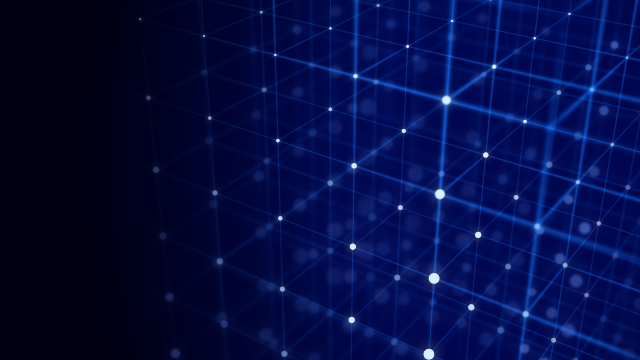
Write a Shadertoy shader that draws this background.

```glsl
// A glowing wire lattice with bright nodes, floating over deep blue.
// Integer grid points pass through a projective map; lines and nodes are
// drawn by distance, softened by their depth away from a focal range.

const vec3 NIGHT = vec3(0.0, 0.0, 0.075);
const vec3 DEEP_BLUE = vec3(0.0, 0.022, 0.305);
const vec3 LINE_BLUE = vec3(0.05, 0.34, 0.52);
const vec3 NODE_WHITE = vec3(0.87, 0.96, 1.0);
const vec3 NODE_HAZE = vec3(0.36, 0.50, 0.86);

// Homogeneous screen position of a lattice point (right, down, back).
vec3 project(vec3 g) {
    return vec3(1.222, 0.4606, 1.0)
         + g.x * vec3(0.1764, -0.1128, -0.063)
         + g.y * vec3(0.0502, -0.2214, 0.055)
         + g.z * vec3(0.2421, 0.1572, 0.085);
}

// Extra softness in front of and behind the focal range.
float defocus(float depth) {
    return 0.04 * max(1.08 - depth, 0.0) + 0.025 * max(depth - 1.2, 0.0);
}

// Soft line between two lattice points, fading at both ends.
float gridLine(vec2 p, vec3 from, vec3 to) {
    vec3 a = project(from), b = project(to);
    vec2 start = a.xy / a.z;
    vec2 span = b.xy / b.z - start;
    float t = clamp(dot(p - start, span) / dot(span, span), 0.0, 1.0);
    float d = length(p - start - span * t);
    float depth = 1.0 / mix(1.0 / a.z, 1.0 / b.z, t);
    float width = 0.0019 + defocus(depth);
    float ends = smoothstep(0.0, 0.15, t) * (1.0 - smoothstep(0.85, 1.0, t));
    float strength = 0.62 * exp(-4.6 * max(depth - 1.0, 0.0));
    strength *= smoothstep(0.8, 0.95, depth);
    return strength * ends * exp(-d * d / (width * width));
}

// Node disc: x is its coverage, y tells how near and white it is.
vec2 gridNode(vec2 p, vec3 g) {
    vec3 h = project(g);
    float depth = h.z;
    float radius = mix(0.003, 0.0062, smoothstep(-1.5, 1.0, g.y))
                 + 0.009 * exp(-1.2 * (g.x * g.x + g.z * g.z))
                 + 0.026 * max(depth - 1.2, 0.0);
    float soft = 0.0018 + 0.6 * defocus(depth);
    float d = length(p - h.xy / depth);
    float disc = 1.0 - smoothstep(radius - soft, radius + soft, d);
    float halo = 0.16 * exp(-d * d / (radius * radius * 4.0));

    float near = 1.0 - smoothstep(1.15, 1.38, depth);
    float outer = (g.x == 0.0 || g.z == 0.0) ? 0.6 : 0.2;
    float twinkle = 0.8 + 0.2 * sin(g.x * 2.3 + g.y * 4.1 + g.z * 1.7);
    float alpha = mix(outer * twinkle, 0.97, near);
    alpha *= smoothstep(0.88, 0.95, depth);
    alpha *= g.x > 0.0 ? 0.6 : 1.0;
    return vec2(alpha * max(disc, halo), near);
}

// Broad glow right of centre, with faint upright streaks of light.
vec3 background(vec2 p) {
    float d = length((p - vec2(1.38, 0.55)) * vec2(1.0, 0.7));
    float glow = 1.0 - smoothstep(0.3, 1.25, d);
    float x = p.x + 0.05 * p.y * (0.75 - p.x);
    float streak = 0.5 + 0.25 * sin(x * 37.0) + 0.25 * sin(x * 83.0 + 1.0);
    vec3 color = mix(NIGHT, DEEP_BLUE, glow);
    return color + vec3(0.0, 0.012, 0.025) * streak * glow * p.y;
}

void mainImage(out vec4 fragColor, in vec2 fragCoord) {
    vec2 p = fragCoord / iResolution.y;
    p.x *= (16.0 / 9.0) * iResolution.y / iResolution.x;
    vec3 color = background(p);
    float fade = smoothstep(0.3, 0.9, p.x);

    // Three families of parallel lines.
    float lines = 0.0;
    for (int k = 0; k < 6; k++) {
        float back = float(k);
        for (int j = -2; j < 6; j++) {
            float down = float(j);
            lines += gridLine(p, vec3(-5.0, down, back), vec3(2.5, down, back));
        }
        for (int i = -4; i < 2; i++) {
            float right = float(i);
            lines += gridLine(p, vec3(right, -3.0, back), vec3(right, 6.0, back));
        }
    }
    for (int i = -4; i < 2; i++) {
        for (int j = -2; j < 6; j++) {
            vec2 g = vec2(float(i), float(j));
            lines += gridLine(p, vec3(g, -0.3), vec3(g, 6.0));
        }
    }
    color += LINE_BLUE * min(lines, 1.2) * mix(0.2, 1.0, fade);

    // Nodes, painted from back to front.
    for (int k = 5; k >= 0; k--) {
        for (int i = -4; i < 2; i++) {
            for (int j = -2; j < 6; j++) {
                vec2 node = gridNode(p, vec3(float(i), float(j), float(k)));
                vec3 tint = mix(NODE_HAZE, NODE_WHITE, node.y);
                color = mix(color, tint, node.x * mix(0.4, 1.0, fade));
            }
        }
    }
    fragColor = vec4(color, 1.0);
}
```
